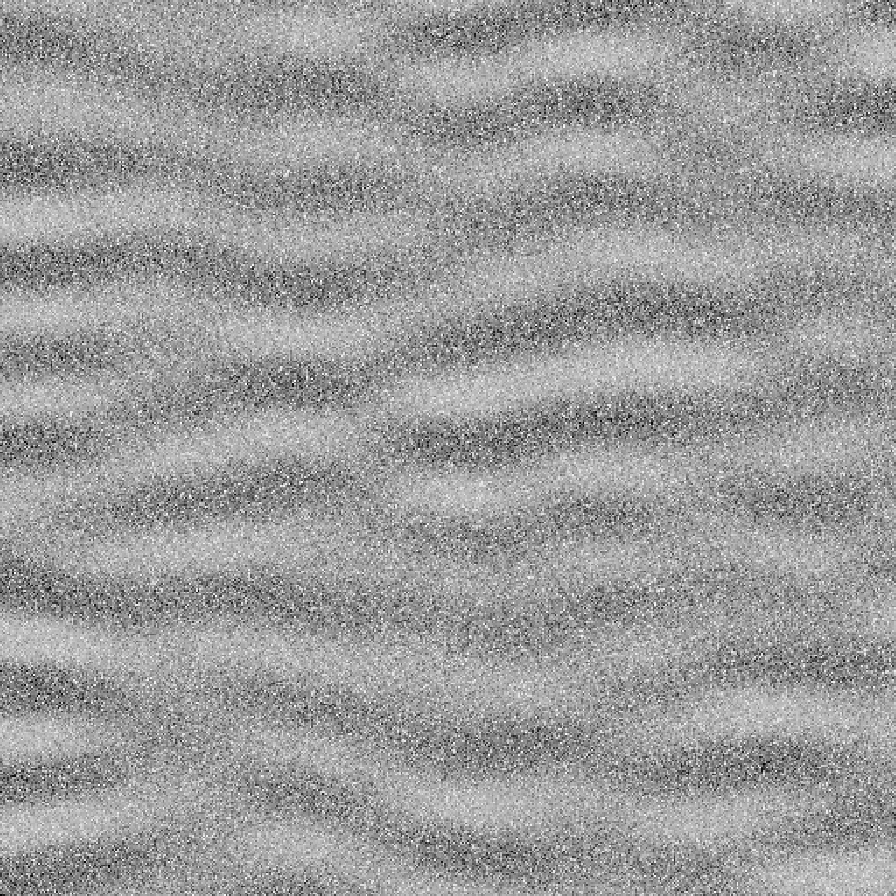
Write a Shadertoy shader that draws this texture.

```glsl
const float TAU = 6.2831853;
const int WAVE_COUNT = 40;
const float GRAIN_CELLS = 512.0;

float hash(vec2 p, vec2 direction) {
    return fract(sin(dot(p, direction)) * 43758.5453);
}

// Centred triangular noise in -1..1
float spread(vec2 p) {
    return hash(p, vec2(12.9898, 78.233)) + hash(p, vec2(39.3468, 11.1351)) - 1.0;
}

// Sum of near-horizontal waves with random frequency and phase, unit variance
float ripples(vec2 uv, vec2 meanFrequency, vec2 frequencySpread) {
    float sum = 0.0;
    for (int i = 0; i < WAVE_COUNT; i++) {
        float id = float(i) + 1.0;
        vec2 jitter = vec2(spread(vec2(id, 3.0)), spread(vec2(id, 17.0)));
        vec2 frequency = meanFrequency + frequencySpread * jitter;
        float phase = TAU * hash(vec2(id, 29.0), vec2(127.1, 311.7));
        sum += cos(TAU * dot(frequency, uv) + phase);
    }
    return sum * sqrt(2.0 / float(WAVE_COUNT));
}

// One random value per fine square cell, mostly mild with a few strong specks
float grain(vec2 uv, float cells) {
    float speck = spread(floor(uv * cells));
    return speck * (0.6 + 0.8 * abs(speck));
}

void mainImage(out vec4 fragColor, in vec2 fragCoord) {
    vec2 uv = fragCoord / iResolution.y;

    // Soft wavy bands, broken into drifting streaks
    float wave = ripples(uv, vec2(-0.5, 8.4), vec2(5.6, 3.4));
    float light = smoothstep(-2.5, 2.5, wave);
    float bandTone = mix(0.49, 0.735, light);

    // Speckle, stronger in contrast where the bands are dark
    float grainContrast = mix(0.39, 0.16, light);
    float tone = bandTone + grainContrast * grain(uv, GRAIN_CELLS);

    fragColor = vec4(vec3(clamp(tone, 0.0, 1.0)), 1.0);
}
```
